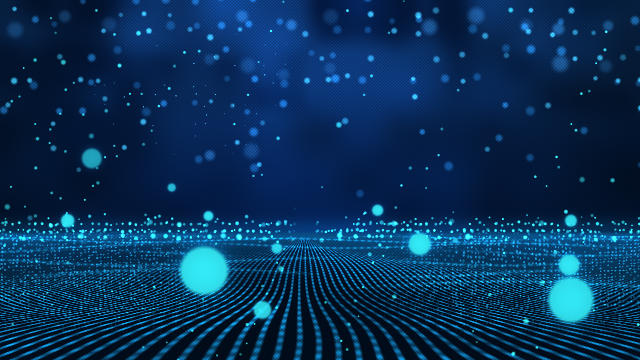
Write a WebGL 1 fragment shader that draws this background.

```glsl
precision highp float;
// Glowing cyan orbs and drifting motes above a rippling floor of dotted light trails.
uniform vec2 u_resolution;

const float HORIZON = 0.355;
const float VANISH_X = 0.845;
const vec3 CYAN = vec3(0.2, 0.92, 0.97);

float hash(vec2 p) {
  return fract(sin(dot(p, vec2(127.1, 311.7))) * 43758.5453);
}

float noise(vec2 p) {
  vec2 i = floor(p), f = fract(p);
  f = f * f * (3.0 - 2.0 * f);
  return mix(mix(hash(i), hash(i + vec2(1.0, 0.0)), f.x),
             mix(hash(i + vec2(0.0, 1.0)), hash(i + 1.0), f.x), f.y);
}

// One soft dot per grid cell, kept inside its cell; chance varies about height midY
float motes(vec2 p, float cells, float seed, float radius, float chance, float midY, float spread) {
  vec2 id = floor(p * cells);
  vec2 center = 0.3 + 0.4 * vec2(hash(id + seed), hash(id + seed + 17.3));
  float away = ((id.y + center.y) / cells - midY) / spread;
  float present = step(hash(id + seed + 41.7), chance * exp(-away * away));
  float size = radius * (0.6 + 0.4 * hash(id + seed + 63.1));
  float d = length(fract(p * cells) - center);
  float glow = 1.0 - smoothstep(size * 0.3, size, d);
  return glow * present * (0.4 + 0.6 * hash(id + seed + 87.9));
}

// Flat bright disc with a thin halo
vec3 orb(vec3 col, vec2 p, vec2 center, float radius, float strength) {
  float d = length(p - center) / radius;
  float edge = 0.08 + 1.0 / (radius * u_resolution.y);
  float disc = 1.0 - smoothstep(1.0 - edge, 1.0 + edge, d);
  col += vec3(0.02, 0.25, 0.36) * strength * exp(-4.0 * max(d - 0.9, 0.0));
  return mix(col, CYAN * (1.0 - 0.08 * d * d), disc * strength);
}

vec3 sky(vec2 p) {
  float side = (p.x - VANISH_X) / 0.68;
  float center = exp(-side * side);
  float height = smoothstep(0.4, 0.95, p.y);
  float cloud = smoothstep(0.25, 0.75, noise(p * 5.0 + 3.0) * 0.6 + noise(p * 11.0) * 0.4);
  vec3 col = mix(vec3(0.005, 0.055, 0.12), vec3(0.015, 0.115, 0.3), center);
  col += vec3(0.045, 0.14, 0.24) * height * cloud * (0.35 + 0.65 * center);
  col *= 0.8 + 0.4 * noise(p * 8.0 + 20.0);
  // Blurred distant motes, then sharper ones thickening toward the top
  col += vec3(0.1, 0.24, 0.34) * motes(p, 8.0, 2.0, 0.27, 0.7, 1.0, 0.28);
  col += vec3(0.09, 0.33, 0.5) * motes(p + 0.03, 13.0, 5.0, 0.24, 0.6, 0.95, 0.3);
  col += vec3(0.22, 0.65, 0.75) * motes(p, 16.0, 9.0, 0.21, 0.38, 0.86, 0.25);
  // Fine sparks in the upper left
  float sparks = exp(-pow(length((p - vec2(0.55, 0.74)) / vec2(0.28, 0.16)), 4.0));
  col += vec3(0.25, 0.6, 0.7) * sparks * motes(p, 36.0, 12.0, 0.13, 0.22, 0.75, 0.3);
  return col;
}

vec3 ground(vec2 p) {
  float d = max(HORIZON - p.y, 0.002);
  float g = p.x - VANISH_X;
  // Trails run to the vanishing point and pinch into a central valley
  float pinch = (d - 0.15) / 0.07;
  float u = g / d + 2.6 * g * exp(-pinch * pinch) + 0.05 * sin(d * 16.0 + g * 6.0);
  float lane = u / 0.18;
  float footprint = (1.0 / d + 1.3 * abs(g) / (d * d)) / (0.18 * u_resolution.y);
  float visible = 1.0 - smoothstep(0.45, 1.5, footprint);
  float trail = 1.0 - smoothstep(0.05, 0.22 + 0.25 * footprint, abs(fract(lane) - 0.5));
  float dash = 0.74 + 0.26 * sin(log(d) * 95.0 + 6.28 * hash(vec2(floor(lane), 4.0)));
  float light = mix(0.2, trail * dash, visible);

  float swell = noise(vec2(p.x * 3.0, d * 16.0) + 7.0);
  vec3 col = mix(vec3(0.015, 0.13, 0.26), vec3(0.005, 0.045, 0.1), smoothstep(0.0, 0.17, d));
  col += vec3(0.07, 0.56, 0.8) * light * (0.5 + 0.7 * swell);
  // Grain of the woven surface on the outer slopes
  vec2 woven = p + vec2(0.0, 0.012 * sin(p.x * 8.0 + d * 20.0));
  float slopes = smoothstep(0.12, 0.5, abs(g)) * (1.0 - smoothstep(0.16, 0.32, d));
  col += vec3(0.1, 0.45, 0.58) * slopes * motes(woven, 95.0, 21.0, 0.48, 0.75, 0.24, 0.2);
  // Wavy crests bunching up toward the horizon
  for (int i = 0; i < 8; i++) {
    float k = float(i);
    float depth = 0.012 + 0.0028 * k * k;
    float wave = (0.002 + 0.0016 * k) * sin(p.x * (9.0 - 0.6 * k) + k * 2.4);
    float ridge = abs(d - depth - wave) / (0.0018 + 0.0003 * k);
    float patchy = smoothstep(0.25, 0.75, noise(vec2(p.x * 4.0, k * 5.0)));
    float beads = 0.6 + 0.4 * sin(p.x * 330.0 + k);
    col += vec3(0.06, 0.42, 0.55) * exp(-ridge * ridge) * patchy * beads * (1.0 - 0.06 * k);
  }
  return col;
}

void main() {
  vec2 p = gl_FragCoord.xy / u_resolution.y;
  p.x *= 1.7778 * u_resolution.y / u_resolution.x;
  vec3 col = mix(ground(p), sky(p), smoothstep(HORIZON - 0.012, HORIZON + 0.006, p.y));
  // Fine screen mesh over the whole scene
  col *= 1.0 + 0.16 * sin(p.x * 680.0) * sin(p.y * 680.0);

  // Horizon haze and its belt of bright dust, parted at the vanishing point
  float belt = (p.y - 0.36) / 0.03;
  col += vec3(0.01, 0.1, 0.15) * exp(-belt * belt);
  float gap = smoothstep(0.015, 0.06, abs(p.x - VANISH_X));
  float dust = motes(p, 46.0, 31.0, 0.33, 0.9, 0.365, 0.026)
             + motes(p + 0.011, 58.0, 37.0, 0.33, 0.8, 0.378, 0.024)
             + motes(p, 25.0, 43.0, 0.28, 0.6, 0.355, 0.035);
  col += vec3(0.22, 0.9, 0.85) * dust * gap;

  // Foreground orbs
  col = orb(col, p, vec2(0.567, 0.248), 0.066, 1.0);
  col = orb(col, p, vec2(1.586, 0.167), 0.062, 0.97);
  col = orb(col, p, vec2(1.581, 0.264), 0.028, 0.97);
  col = orb(col, p, vec2(1.166, 0.322), 0.030, 1.0);
  col = orb(col, p, vec2(0.729, 0.139), 0.024, 0.88);
  col = orb(col, p, vec2(0.255, 0.560), 0.027, 0.6);
  col = orb(col, p, vec2(0.188, 0.387), 0.018, 0.97);
  col = orb(col, p, vec2(1.049, 0.416), 0.015, 0.95);
  col = orb(col, p, vec2(0.579, 0.400), 0.013, 0.95);
  col = orb(col, p, vec2(1.586, 0.387), 0.016, 0.9);
  col = orb(col, p, vec2(0.769, 0.310), 0.014, 0.85);
  col = orb(col, p, vec2(0.477, 0.479), 0.011, 0.7);
  gl_FragColor = vec4(min(col, 1.0), 1.0);
}
```
